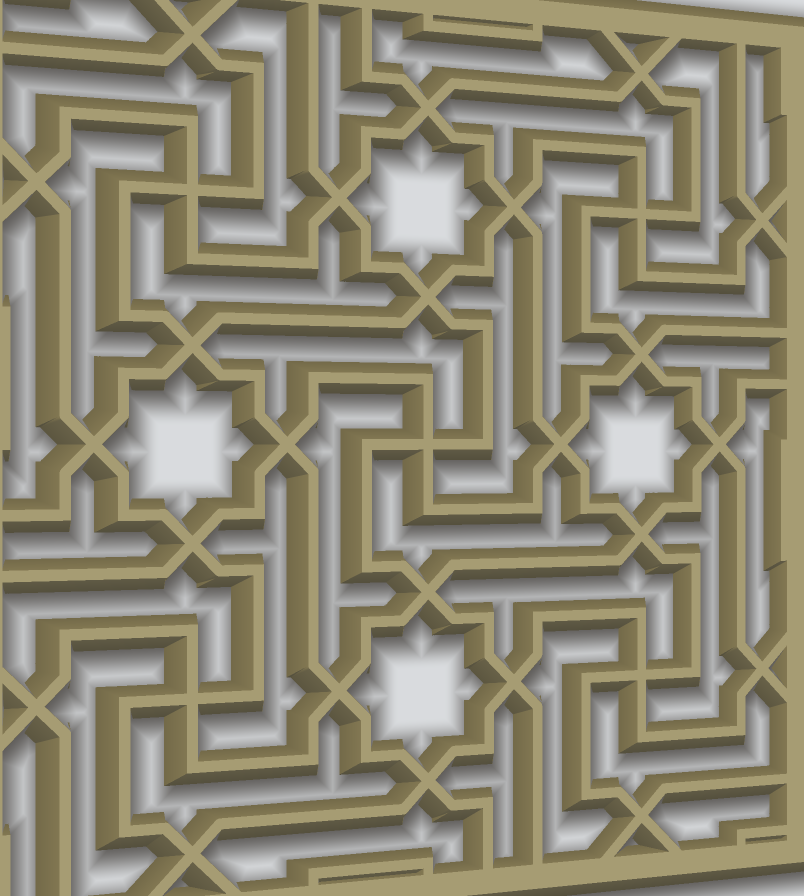
Give the GLSL for this pattern, as a Shadertoy shader.

```glsl
const vec2 VIEW_CENTER = vec2(0.478, 0.504);  // in canvas heights
const vec2 CELL_SIZE = vec2(0.25, 0.27);
const float PERSPECTIVE = 0.0494;
const vec2 FRAME_HALF = vec2(1.79, 1.83);     // in cells
const float FRAME_EXTRA = 0.03;
const float FACE_HALF = 0.021;                // half width of the front face
const float BEVEL = 0.043;                    // widening from face to base
const float LEAN = 0.05;                      // leftward shift of the base
const float ARM = 0.27;                       // pinwheel arm length
const float STAR_SQUARE = 0.275;
const float CROSSING = 0.61;                  // pinwheel center to strap crossing
const float DIAGONAL = 0.11;
const float JOINT = 0.02;                     // trim where bars meet diagonals
const vec2 SHADOW_OFFSET = vec2(0.02, -0.03);
const vec3 FACE_COLOR = vec3(0.65, 0.61, 0.45);
const vec3 WALL_COLOR = vec3(0.49, 0.45, 0.31);
const vec3 UNDERSIDE_COLOR = vec3(0.36, 0.34, 0.26);
const vec3 FLOOR_COLOR = vec3(0.85, 0.86, 0.87);
const vec3 SHADOW_COLOR = vec3(0.38, 0.37, 0.36);
const int MARCH_STEPS = 10;
const int SAMPLES = 2;

// Square-ended distance to an axis-aligned segment
float bar(vec2 p, vec2 a, vec2 b) {
    vec2 d = abs(p - 0.5 * (a + b)) - 0.5 * abs(b - a);
    return max(d.x, d.y);
}

// Distance to the four diagonal straps leaving a crossing
float crossing(vec2 p, float upperReach) {
    vec2 m = abs(p);
    float along = clamp(0.5 * (m.x + m.y), 0.0, p.y < 0.0 ? DIAGONAL : upperReach);
    return length(m - along);
}

// Distance to the center lines of the lattice and its frame
float lattice(vec2 p) {
    // Pinwheels sit on the even squares of a checkerboard, stars on the odd ones
    vec2 s = round(0.5 * vec2(p.x + p.y, p.x - p.y));
    vec2 cell = vec2(s.x + s.y, s.x - s.y);
    vec2 q = p - cell;
    vec2 toStar = vec2(0.0, 1.0);
    float starEdge = 1.0 - STAR_SQUARE;
    float d = 1e3;
    for (int i = 0; i < 4; i++) {
        // Bent pinwheel arm
        d = min(d, bar(q, vec2(0.0), vec2(0.0, ARM)));
        d = min(d, bar(q, vec2(0.0, ARM), vec2(-0.5, ARM)));
        d = min(d, bar(q, vec2(-0.5, ARM), vec2(-0.5, DIAGONAL + JOINT)));
        // Long strap joining two stars
        float strapEnd = DIAGONAL + JOINT;
        d = min(d, bar(q, vec2(-strapEnd, 0.5), vec2(strapEnd - 1.0, 0.5)));
        // Star outline, left open beyond the frame
        vec2 starCell = abs(cell + toStar);
        bool whole = max(starCell.x, starCell.y) < 1.6;
        vec2 m = vec2(abs(q.x), q.y);
        d = min(d, crossing(m - vec2(0.0, CROSSING), whole ? starEdge - CROSSING : 0.25));
        if (whole) {
            vec2 corner = vec2(STAR_SQUARE, starEdge);
            d = min(d, bar(m, vec2(strapEnd, starEdge), corner));
            d = min(d, bar(m, corner, vec2(STAR_SQUARE, 1.0 - strapEnd)));
        }
        q = vec2(q.y, -q.x);
        toStar = vec2(-toStar.y, toStar.x);
    }
    vec2 e = abs(p) - FRAME_HALF;
    float edge = max(e.x, e.y);
    return min(max(d, edge), abs(edge) - FRAME_EXTRA);
}

// Undo the perspective: canvas to lattice plane
vec2 toPlane(vec2 canvas) {
    vec2 d = canvas - VIEW_CENTER;
    float u = d.x / (CELL_SIZE.x - PERSPECTIVE * d.x);
    return vec2(u, d.y * (1.0 + PERSPECTIVE * u) / CELL_SIZE.y);
}

vec3 floorShade(vec2 p) {
    float d = lattice(p + vec2(LEAN, 0.0) - SHADOW_OFFSET) - FACE_HALF - BEVEL;
    return mix(SHADOW_COLOR, FLOOR_COLOR, smoothstep(-0.05, 0.11, d));
}

vec3 wallShade(vec2 p, float d, float depth) {
    const float STEP = 0.002;
    vec2 n = vec2(lattice(p + vec2(STEP, 0.0)), lattice(p + vec2(0.0, STEP))) - d;
    n /= max(length(n), 1e-5);
    vec3 c = mix(UNDERSIDE_COLOR, WALL_COLOR, smoothstep(-0.95, -0.2, n.y));
    return c * (1.04 - 0.12 * depth);
}

// March through the bevelled bars from face (depth 0) to base (depth 1)
vec3 shade(vec2 p) {
    float depth = 0.0;
    for (int i = 0; i < MARCH_STEPS; i++) {
        vec2 q = p + vec2(LEAN * depth, 0.0);
        float d = lattice(q);
        float gap = d - FACE_HALF - BEVEL * depth;
        if (gap < 0.001) return i == 0 ? FACE_COLOR : wallShade(q, d, depth);
        depth += gap / (LEAN + BEVEL);
        if (depth > 1.0) break;
    }
    return floorShade(p);
}

void mainImage(out vec4 fragColor, in vec2 fragCoord) {
    vec3 sum = vec3(0.0);
    for (int i = 0; i < SAMPLES * SAMPLES; i++) {
        vec2 offset = (vec2(i % SAMPLES, i / SAMPLES) + 0.5) / float(SAMPLES) - 0.5;
        sum += shade(toPlane((fragCoord + offset) / iResolution.y));
    }
    fragColor = vec4(sum / float(SAMPLES * SAMPLES), 1.0);
}
```
